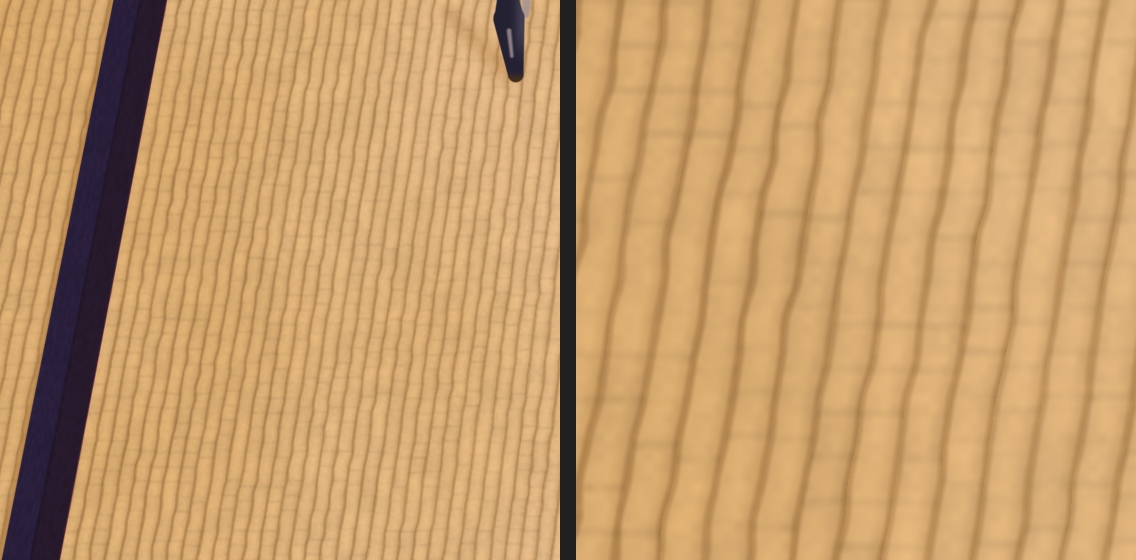
Left, the full canvas; right, a detail of the centre.
Give the GLSL for this texture, as a WebGL 2 fragment shader.

```glsl
#version 300 es
precision highp float;
// Woven straw mat: slanted, slightly converging ribs with soft grooves and
// uneven strands, crossed by a folded dark cloth band. A small glossy tapered
// handle rests in the upper right corner. All built from distances and noise.
uniform vec2 u_resolution;
out vec4 fragColor;

const float RIB_WIDTH = 0.0275;
const vec3 STRAW_LIGHT = vec3(0.87, 0.71, 0.52);
const vec3 STRAW_GOLD = vec3(0.83, 0.65, 0.41);
const vec3 GROOVE = vec3(0.66, 0.48, 0.27);
const vec3 BAND_LEFT = vec3(0.16, 0.12, 0.23);
const vec3 BAND_RIGHT = vec3(0.15, 0.10, 0.17);
const vec3 BAND_EDGE = vec3(0.42, 0.13, 0.24);
const vec3 SHADOW = vec3(0.58, 0.36, 0.14);
const vec3 HANDLE = vec3(0.14, 0.13, 0.20);
const vec3 GLINT = vec3(0.62, 0.56, 0.58);

float hash(vec2 p) {
  return fract(sin(dot(p, vec2(127.1, 311.7))) * 43758.5453);
}

float noise(vec2 p) {
  vec2 cell = floor(p);
  vec2 f = fract(p);
  f = f * f * (3.0 - 2.0 * f);
  float low = mix(hash(cell), hash(cell + vec2(1, 0)), f.x);
  float high = mix(hash(cell + vec2(0, 1)), hash(cell + vec2(1, 1)), f.x);
  return mix(low, high, f.y);
}

// Coverage of a shape from its signed distance
float fill(float dist, float soft) {
  return 1.0 - smoothstep(-soft, soft, dist);
}

// Capsule whose radius changes from one end to the other
float taper(vec2 p, vec2 a, vec2 b, float ra, float rb) {
  vec2 axis = b - a;
  float h = clamp(dot(p - a, axis) / dot(axis, axis), 0.0, 1.0);
  return length(p - a - axis * h) - mix(ra, rb, h);
}

// Horizontal position carried down the ribs to the lower edge
float slantedX(vec2 p) {
  return (p.x - 0.2 * p.y) / (1.0 - 0.08 * p.y);
}

vec3 strawMat(vec2 p, float across) {
  // Strands bulge a little, so the groove lines wander
  float wobble = (noise(vec2(across * 36.0, p.y * 42.0)) - 0.5) * 0.16;
  float rib = across / RIB_WIDTH + 0.22 + wobble;
  float id = floor(rib);
  float t = fract(rib);
  float edge = min(t, 1.0 - t);

  float warmth = clamp(0.9 - 0.75 * p.x + 0.5 * (noise(p * 5.0) - 0.5), 0.0, 1.0);
  vec3 color = mix(STRAW_LIGHT, STRAW_GOLD, warmth);

  // Rounded rib, dark on one flank, with a narrow groove
  float wear = 0.75 + 0.5 * noise(vec2(id * 3.7, p.y * 9.0));
  float depth = mix(0.68, 0.5, smoothstep(0.1, 0.9, p.x)) * wear;
  color *= 0.97 + 0.06 * sin(3.14159 * t);
  color = mix(color, GROOVE, 0.22 * smoothstep(0.55, 1.0, t));
  color = mix(color, GROOVE, depth * (1.0 - smoothstep(0.02, 0.17, edge)));

  // Faint cross stitches and tone changes along each rib
  float row = p.y * 38.0 + hash(vec2(id, 2.0)) * 0.6;
  float stitch = 1.0 - smoothstep(0.0, 0.2, abs(fract(row) - 0.5));
  color *= 1.0 - 0.05 * stitch * hash(vec2(id, floor(row)));
  color *= 0.97 + 0.06 * noise(vec2(id * 5.3, p.y * 30.0));
  return color * (0.98 + 0.04 * noise(p * 170.0));
}

vec3 clothBand(vec3 under, vec2 p, float across, float soft) {
  float center = 0.055;
  float halfWidth = 0.052;
  float side = across - center;
  float dist = abs(side) - halfWidth;
  under = mix(under, SHADOW, 0.5 * fill(dist - 0.006, 0.007) * step(side, 0.0));

  vec3 cloth = mix(BAND_LEFT, BAND_RIGHT, smoothstep(-0.006, 0.004, side));
  cloth *= 1.0 - 0.2 * fill(abs(side) - 0.002, 0.003);
  cloth *= 0.92 + 0.16 * noise(vec2(across * 240.0, p.y * 90.0));
  cloth = mix(cloth, BAND_EDGE, 0.6 * smoothstep(halfWidth - 0.004, halfWidth, side));
  return mix(under, cloth, fill(dist, soft));
}

vec3 glossyHandle(vec3 under, vec2 p, float soft) {
  vec2 shoulder = vec2(0.909, 0.966);
  vec2 tip = vec2(0.921, 0.867);
  float body = taper(p, shoulder, tip, 0.028, 0.014);
  float neck = taper(p, shoulder, vec2(0.906, 1.03), 0.027, 0.014);
  float dist = min(body, neck);

  // Warm cast shade to the left, then a pale strap behind the neck
  float shade = taper(p, vec2(0.80, 0.98), vec2(0.905, 0.875), 0.004, 0.012);
  under = mix(under, SHADOW, 0.35 * fill(shade, 0.03));
  float strap = taper(p, vec2(0.938, 0.975), vec2(0.944, 1.03), 0.007, 0.008);
  under = mix(under, GLINT, 0.8 * fill(strap, 0.004));

  vec3 color = mix(HANDLE, SHADOW * 0.55, 0.7 * smoothstep(0.875, 0.855, p.y));
  color += 0.12 * smoothstep(0.91, 0.935, p.x) * smoothstep(0.88, 0.95, p.y);
  float glint = taper(p, vec2(0.909, 0.945), vec2(0.914, 0.9), 0.004, 0.003);
  color = mix(color, GLINT, 0.85 * fill(glint, 0.003));
  return mix(under, color, fill(dist, soft));
}

void main() {
  vec2 p = gl_FragCoord.xy / u_resolution;
  float soft = max(0.0015, 1.0 / u_resolution.y);
  float across = slantedX(p);
  vec3 color = strawMat(p, across);
  color = clothBand(color, p, across, soft);
  color = glossyHandle(color, p, soft);
  fragColor = vec4(color, 1.0);
}
```
